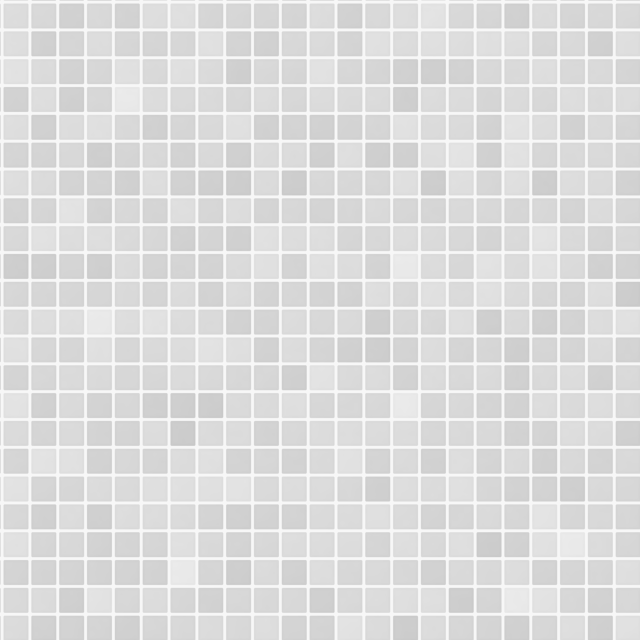
Write a WebGL 2 fragment shader that draws this pattern.

```glsl
#version 300 es
precision highp float;
// Square mosaic of pale grey tiles, 23 by 23, set in near-white grout.
// Each tile is a rounded-box distance in its grid cell; a hash picks its
// grey, and faint edge shading plus fine mottling vary its surface.

#define TILES 23.0          // repeats across and down
#define ORIGIN 0.075        // first grout line, in cells from the top left
#define GROUT 0.104         // grout width, in cells
#define CORNER 0.05         // tile corner radius, in cells
#define SOFTNESS 0.028      // half width of the tile edge blend, in cells
#define TILE_GREY 0.847     // mean tile brightness
#define TILE_SPREAD 0.095   // brightness range between tiles
#define PALE_SHARE 0.012    // share of extra-pale tiles
#define EDGE_SHADE 0.012    // darkening near the tile rim
#define MOTTLE 0.006        // strength of surface mottling

uniform vec2 u_resolution;
out vec4 fragColor;

const vec3 GROUT_COLOR = vec3(0.968);

float hash(vec2 p) {
    vec3 q = fract(vec3(p.xyx) * vec3(0.1031, 0.1030, 0.0973));
    q += dot(q, q.yzx + 33.33);
    return fract((q.x + q.y) * q.z);
}

float valueNoise(vec2 p) {
    vec2 cell = floor(p);
    vec2 t = fract(p);
    t = t * t * (3.0 - 2.0 * t);
    float low = mix(hash(cell), hash(cell + vec2(1.0, 0.0)), t.x);
    float high = mix(hash(cell + vec2(0.0, 1.0)), hash(cell + 1.0), t.x);
    return mix(low, high, t.y);
}

float roundedBox(vec2 p, float halfSize, float radius) {
    vec2 d = abs(p) - halfSize + radius;
    return length(max(d, 0.0)) + min(max(d.x, d.y), 0.0) - radius;
}

// Mostly mid greys with thinner light and dark tails, and rare pale tiles.
float tileGrey(vec2 id) {
    float spread = mix(hash(id + 17.0), hash(id + 71.0), 0.3) - 0.5;
    float grey = TILE_GREY + TILE_SPREAD * spread;
    float pale = step(hash(id + 143.0), PALE_SHARE);
    return mix(grey, 0.915, pale);
}

void main() {
    // Grid measured from the top left corner
    vec2 uv = gl_FragCoord.xy / u_resolution;
    vec2 grid = vec2(uv.x, 1.0 - uv.y) * TILES - ORIGIN;
    vec2 id = floor(grid);
    vec2 local = fract(grid) - 0.5;

    // Tile outline
    float dist = roundedBox(local, 0.5 - 0.5 * GROUT, CORNER);
    float pixel = TILES / min(u_resolution.x, u_resolution.y);
    float blend = max(SOFTNESS, 0.6 * pixel);
    float cover = 1.0 - smoothstep(-blend, blend, dist);

    // Tile surface: soft rim, slight diagonal falloff, mottling
    float grey = tileGrey(id);
    grey -= EDGE_SHADE * smoothstep(-0.12, -0.02, dist);
    grey -= 0.006 * (local.x + local.y);
    grey += MOTTLE * (valueNoise(grid * 4.0 + 50.0) - 0.5);

    fragColor = vec4(mix(GROUT_COLOR, vec3(grey), cover), 1.0);
}
```
